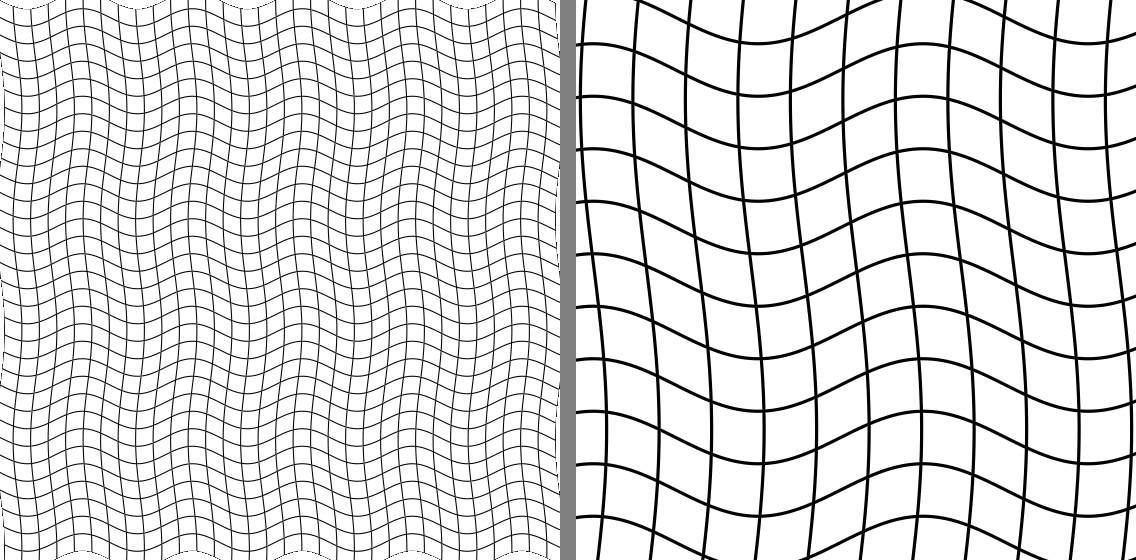
Left, the full canvas; right, a detail of the centre.
A Shadertoy shader for this pattern:

```glsl
const float CELLS = 32.0;                     // grid cells across and down
const float LINE_WIDTH = 0.0019;              // in canvas units
const vec2 WAVE_FREQ = vec2(16.0, 32.0);      // radians per canvas: sideways sway, vertical ripple
const vec2 WAVE_AMP = vec2(1.0 / 128.0, 1.0 / 64.0);
const vec3 PAPER = vec3(1.0);
const vec3 INK = vec3(0.0);

// Maps a canvas point to the flat sheet; stretch is the gradient length per axis
vec2 unwarp(vec2 p, out vec2 stretch) {
    vec2 phase = WAVE_FREQ * vec2(1.0 - p.y, p.x);
    vec2 slope = WAVE_AMP * WAVE_FREQ * vec2(sin(phase.x), cos(phase.y));
    stretch = sqrt(1.0 + slope * slope);
    return p + WAVE_AMP * vec2(cos(phase.x), sin(phase.y));
}

// Distance to the nearest grid line along each axis
vec2 gridDistance(vec2 p) {
    return abs(fract(p * CELLS + 0.5) - 0.5) / CELLS;
}

void mainImage(out vec4 fragColor, in vec2 fragCoord) {
    vec2 uv = fragCoord / iResolution.xy;
    float pixel = 1.0 / min(iResolution.x, iResolution.y);

    vec2 stretch;
    vec2 sheet = unwarp(uv, stretch);

    // Antialiased lines of even thickness
    vec2 dist = gridDistance(sheet) / stretch;
    vec2 lines = clamp((0.5 * LINE_WIDTH - dist) / pixel + 0.5, 0.0, 1.0);
    float ink = max(lines.x, lines.y);

    // Nothing is drawn beyond the sheet's wavy border
    vec2 inside = step(vec2(0.0), sheet) * step(sheet, vec2(1.0));
    ink *= inside.x * inside.y;

    fragColor = vec4(mix(PAPER, INK, ink), 1.0);
}
```
